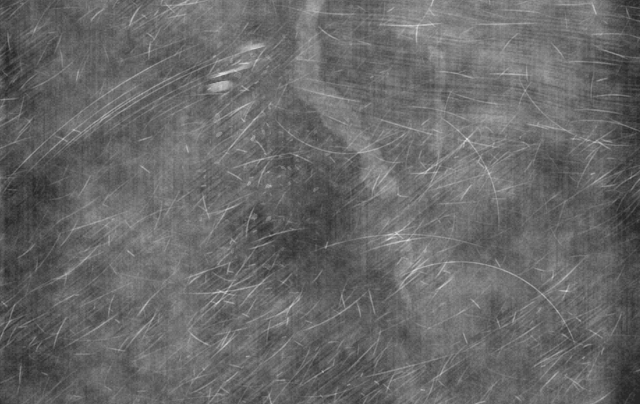
A WebGL 1 fragment shader for this texture:

```glsl
precision highp float;
// Worn grey metal plate: cloudy tone, brushed grain, pale stains and scratches.
// Broad light comes from soft blobs and fractal noise; scratches are bent
// strokes scattered over rotated grids, with a few long circular arcs on top.
uniform vec2 u_resolution;

float hash(vec2 p) {
  return fract(sin(dot(p, vec2(127.1, 311.7))) * 43758.5453);
}

float noise(vec2 p) {
  vec2 i = floor(p), f = fract(p);
  f = f * f * (3.0 - 2.0 * f);
  float low = mix(hash(i), hash(i + vec2(1.0, 0.0)), f.x);
  float high = mix(hash(i + vec2(0.0, 1.0)), hash(i + vec2(1.0)), f.x);
  return mix(low, high, f.y);
}

float fbm(vec2 p) {
  float sum = 0.0, gain = 0.5;
  for (int i = 0; i < 5; i++) {
    sum += gain * noise(p);
    p = p * 2.03 + vec2(17.3, 9.1);
    gain *= 0.5;
  }
  return sum;
}

// Coordinates along and across a direction
vec2 turn(vec2 p, float angle) {
  float c = cos(angle), s = sin(angle);
  return vec2(c * p.x + s * p.y, c * p.y - s * p.x);
}

float blob(vec2 p, vec2 center, vec2 size) {
  vec2 d = (p - center) / size;
  return exp(-dot(d, d));
}

float segment(vec2 p, vec2 a, vec2 b) {
  vec2 pa = p - a, ba = b - a;
  return length(pa - ba * clamp(dot(pa, ba) / dot(ba, ba), 0.0, 1.0));
}

float stroke(float dist, float width, float soft) {
  return 1.0 - smoothstep(max(width - soft, 0.0), width + soft, abs(dist));
}

// One bent stroke per cell of a rotated grid
float scratches(vec2 p, float angle, vec2 cell, float spread, float soft, float seed) {
  vec2 q = turn(p, angle), id = floor(q / cell);
  float sum = 0.0;
  for (int j = -1; j <= 1; j++) {
    for (int i = -1; i <= 1; i++) {
      vec2 c = id + vec2(float(i), float(j));
      vec2 spot = vec2(hash(c + seed), hash(c + seed + 31.7));
      float pick = hash(c + seed + 57.1), power = hash(c + seed + 83.9);
      vec2 d = turn(q - (c + spot) * cell, (pick - 0.5) * spread);
      float reach = cell.x * (0.15 + 0.4 * fract(pick * 17.0));
      d.y += (spot.x - 0.5) * 0.9 * d.x * d.x / cell.x;
      float fade = 1.0 - smoothstep(0.4 * reach, reach, abs(d.x));
      sum += stroke(d.y, 0.0004 + 0.001 * power, soft) * fade * power * power;
    }
  }
  return sum;
}

float arc(vec2 p, vec2 center, float radius, float from, float to, float soft) {
  vec2 d = p - center;
  float a = atan(d.y, d.x);
  float span = smoothstep(from, from + 0.12, a) * (1.0 - smoothstep(to - 0.12, to, a));
  float wear = 0.35 + 0.65 * noise(vec2(a * 14.0, radius * 90.0));
  return stroke(length(d) - radius, 0.001, soft) * span * wear;
}

// Small chipped flecks with ragged outlines
float flecks(vec2 p, float cell, float soft) {
  vec2 id = floor(p / cell);
  vec2 d = (fract(p / cell) - 0.3 - 0.4 * vec2(hash(id), hash(id + 5.3))) * cell;
  d = turn(d, 6.28 * hash(id + 9.7)) * vec2(0.7, 1.5);
  float size = cell * 0.2 * hash(id + 2.9);
  float edge = length(d) + 0.25 * cell * (noise(p * 130.0) - 0.5);
  return (1.0 - smoothstep(size - soft, size + soft, edge)) * step(0.6, hash(id + 14.1));
}

// Broad light and dark areas
float plateTone(vec2 p, float aspect) {
  float tone = 0.38 + 0.33 * (fbm(p * 3.5) - 0.48) + 0.22 * (fbm(p * 13.0 + 7.0) - 0.48);
  tone -= 0.13 * blob(p, vec2(0.67, 0.50), vec2(0.15, 0.27));
  tone -= 0.07 * blob(p, vec2(0.08, 0.34), vec2(0.12, 0.20));
  tone -= 0.05 * blob(p, vec2(1.38, 0.48), vec2(0.22, 0.20));
  tone += 0.15 * blob(p, vec2(1.20, 0.98), vec2(0.38, 0.22));
  tone += 0.06 * blob(p, vec2(0.40, 0.50), vec2(0.25, 0.14));
  tone += 0.04 * blob(p, vec2(0.95, 0.10), vec2(0.60, 0.16));
  tone -= 0.18 * smoothstep(aspect - 0.12, aspect - 0.01, p.x);
  tone -= 0.05 * (1.0 - smoothstep(0.0, 0.10, p.x));
  return tone + 0.16 * (1.0 - smoothstep(0.0, 0.018, p.x)) * noise(p * 40.0);
}

// Pale dried runs with ragged edges
float stains(vec2 p) {
  vec2 w = p + 0.07 * (vec2(fbm(p * 16.0), fbm(p * 16.0 + 40.0)) - 0.48);
  vec2 bendA = vec2(0.745, 0.815), bendB = vec2(0.83, 0.73);
  float run = min(segment(w, vec2(0.78, 1.02), bendA), segment(w, bendA, bendB));
  run = min(run, segment(w, bendB, vec2(0.95, 0.53)));
  float drip = min(segment(w, vec2(1.08, 0.88), vec2(1.087, 0.63)),
                   segment(w, vec2(1.0, 0.40), vec2(0.998, 0.23)));
  return 1.0 - smoothstep(0.022, 0.036, run) + 0.8 * (1.0 - smoothstep(0.005, 0.016, drip));
}

void main() {
  vec2 p = gl_FragCoord.xy / u_resolution.y;
  float soft = 1.0 / u_resolution.y;
  float corner = smoothstep(0.65, 0.95, p.x) * smoothstep(0.5, 0.75, p.y);
  float patches = smoothstep(0.36, 0.6, fbm(p * 5.0 + 23.0));
  float tone = plateTone(p, u_resolution.x / u_resolution.y) + 0.10 * stains(p);

  // Brushed grain: upright, slanted and level
  tone += 0.045 * (noise(p * vec2(230.0, 9.0)) - 0.5);
  vec2 w = p + 0.05 * noise(p * 4.0);
  float slanted = noise(turn(w, 0.65) * vec2(11.0, 230.0)) - 0.42;
  float level = noise(turn(w, -0.12) * vec2(10.0, 220.0)) - 0.42;
  tone += mix(0.12 * patches * slanted, 0.10 * level, corner);
  tone += 0.08 * (noise(p * 290.0) - 0.5) + 0.14 * (fbm(p * 60.0) - 0.48);

  // Scattered scratches, steeper and shorter in each layer
  float marks = 0.0;
  for (int i = 0; i < 5; i++) {
    float k = float(i);
    float layer = scratches(p, 0.4 + 0.15 * k, vec2(0.28 - 0.04 * k, 0.04), 0.7, soft, 3.0 + 16.0 * k);
    marks += layer * (0.35 + 0.65 * patches) * (1.0 - 0.65 * corner);
  }
  marks += scratches(p, -0.15, vec2(0.2, 0.025), 0.4, soft, 141.0) * (0.2 + 0.8 * corner);
  marks += scratches(p, 0.0, vec2(0.08), 6.28, soft, 167.0);
  marks += scratches(p, 0.3, vec2(0.035), 2.6, soft, 197.0) * patches;
  tone += 0.22 * marks;

  // Long arcs: a sweeping bundle on the left, single curves elsewhere
  float arcs = 0.0;
  for (int i = 0; i < 9; i++) {
    float k = float(i), r = hash(vec2(k, 4.0));
    arcs += arc(p, vec2(0.998, -0.326), 1.325 - 0.016 * k - 0.02 * r,
                1.82 + 0.3 * r, 2.46 - 0.04 * k, soft) * (1.0 - 0.06 * k);
  }
  arcs += arc(p, vec2(1.136, 0.048), 0.304, 0.3, 2.1, soft);
  arcs += 0.7 * arc(p, vec2(0.93, 0.45), 0.305, -0.1, 1.05, soft);
  arcs += 0.6 * arc(p, vec2(1.54, 0.92), 0.28, -2.75, -1.4, soft);
  arcs += 0.7 * arc(p, vec2(0.86, 0.85), 0.23, -2.5, -0.8, soft);
  arcs += 0.7 * arc(p, vec2(1.0, -0.2), 0.62, 1.2, 2.0, soft);
  tone += 0.26 * arcs;

  // Chips and one bright scuff
  float chips = flecks(p, 0.04, soft) + 0.7 * flecks(p + 3.1, 0.022, soft);
  tone += 0.13 * chips * (0.3 + blob(p, vec2(0.66, 0.6), vec2(0.16, 0.25)));
  float scuff = 1.0 - smoothstep(0.01, 0.04, segment(p, vec2(0.54, 0.79), vec2(0.63, 0.87)));
  tone += 0.32 * scuff * smoothstep(0.4, 0.7, noise(turn(p, 0.25) * vec2(14.0, 90.0)));

  gl_FragColor = vec4(vec3(clamp(tone, 0.16, 0.85)), 1.0);
}
```
